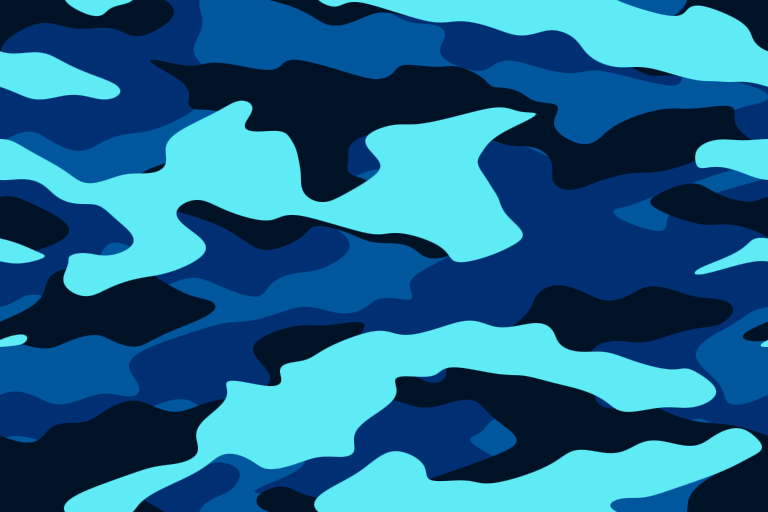
A Shadertoy shader for this pattern:

```glsl
// Blue camouflage: three layers of smooth, lying blobs over a mid-blue ground.
// Each layer is a random field of whole-period waves, cut at the level that
// gives it its share of the area; two shears add irregular lobes.

const vec3 GROUND_BLUE = vec3(0.00, 0.34, 0.62);
const vec3 NAVY        = vec3(0.00, 0.19, 0.45);
const vec3 NIGHT       = vec3(0.00, 0.07, 0.15);
const vec3 CYAN        = vec3(0.37, 0.92, 0.96);

// Cut levels in standard deviations: lower covers more
const float NAVY_LEVEL  = -0.36;
const float NIGHT_LEVEL =  0.18;
const float CYAN_LEVEL  =  0.55;

const vec2  TILE      = vec2(1.5, 1.0);   // period, in canvas heights
const vec2  FREQUENCY = vec2(1.25, 2.9);  // typical cycles per canvas height
const float TILT      = 0.04;             // lean of the blobs, rising rightwards
const vec2  SHEAR     = vec2(0.042, 0.016);
const int   MAX_X = 5;
const int   MAX_Y = 8;
const float TAU = 6.28319;

float hash(vec3 p) {
    p = fract(p * 0.1031);
    p += dot(p, p.zyx + 31.32);
    return fract((p.x + p.y) * p.z);
}

// Area-preserving wobble: shift x by a function of y, then y by one of x
vec2 wobble(vec2 p, float seed) {
    float a = TAU * p.y / TILE.y;
    p.x += SHEAR.x * (sin(3.0 * a + seed) + 0.6 * sin(7.0 * a + 2.3 * seed));
    float b = TAU * p.x / TILE.x;
    p.y += SHEAR.y * (sin(4.0 * b + 1.7 * seed) + 0.6 * sin(9.0 * b + seed));
    return p;
}

// Random field with zero mean and unit variance over one tile
float blobField(vec2 p, float seed) {
    p = wobble(p, seed);
    float sum = 0.0, power = 0.0;
    for (int j = 1; j <= MAX_Y; j++) {
        for (int i = -MAX_X; i <= MAX_X; i++) {
            vec2 k = vec2(i, j) / TILE;
            vec2 q = vec2(k.x + TILT * k.y, k.y) / FREQUENCY;
            float r2 = dot(q, q);
            float amplitude = sqrt(r2) * exp(-0.5 * r2);
            float phase = hash(vec3(float(i + 17), float(j + 5), seed * 7.0));
            sum += amplitude * cos(TAU * (dot(k, p) + phase));
            power += 0.5 * amplitude * amplitude;
        }
    }
    return sum * inversesqrt(power);
}

// Coverage of a layer with an edge one pixel wide
float layerMask(vec2 p, float seed, float level) {
    float d = blobField(p, seed) - level;
    return clamp(d / max(fwidth(d), 1e-4) + 0.5, 0.0, 1.0);
}

void mainImage(out vec4 fragColor, in vec2 fragCoord) {
    vec2 p = fragCoord / iResolution.y;

    // Paint from the ground up
    vec3 color = GROUND_BLUE;
    color = mix(color, NAVY,  layerMask(p, 3.0, NAVY_LEVEL));
    color = mix(color, NIGHT, layerMask(p, 8.0, NIGHT_LEVEL));
    color = mix(color, CYAN,  layerMask(p, 14.0, CYAN_LEVEL));

    fragColor = vec4(color, 1.0);
}
```
